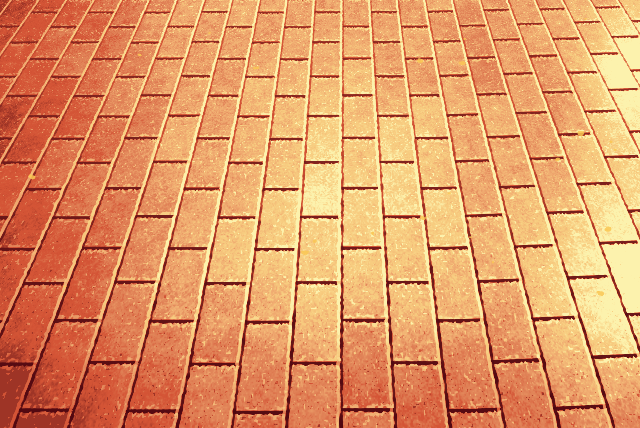
Give the GLSL for this texture, as a Shadertoy shader.

```glsl
// Brick paving in running bond, seen in perspective under a warm low light.
// Each point is projected onto the ground plane, split into columns and bricks,
// given a tone from light, wear and joints, then coloured through a warm ramp.

#define VANISH vec2(0.809, 2.016)  // vanishing point, in canvas heights
#define COLUMN_SCALE 0.0635        // column width per unit below the horizon
#define ROW_SCALE 16.62            // brick rows per unit of inverse depth
#define ROW_START 8.41             // row phase
#define COLUMN_START 0.093         // column phase
#define END_JOINT 0.0034           // half width of the cross joints
#define SIDE_JOINT 0.029           // half width of side joints, in columns
#define LIT_EDGE 0.044             // half width of lit edges, in columns
#define BRICK_VARIATION 0.12       // tone range between bricks
#define GRAIN 0.24                 // strength of the surface grain
#define CRUMBS 26                  // scattered yellow flecks

float hash(vec2 p) {
    return fract(sin(dot(p, vec2(127.1, 311.7))) * 43758.5);
}

float noise(vec2 p) {
    vec2 i = floor(p), f = fract(p);
    f = f * f * (3.0 - 2.0 * f);
    return mix(mix(hash(i), hash(i + vec2(1, 0)), f.x),
               mix(hash(i + vec2(0, 1)), hash(i + vec2(1, 1)), f.x), f.y);
}

// Soft-edged line of half width w at distance d
float band(float d, float w, float px) {
    return 1.0 - smoothstep(w - px, w + px, abs(d));
}

float glow(vec2 p, vec2 center, vec2 radius) {
    vec2 d = (p - center) / radius;
    return exp(-dot(d, d));
}

// Light over the canvas: dim on the left and below, bright in the middle and far right
float lightTone(vec2 uv) {
    float t = mix(0.20, 0.59, smoothstep(-0.1, 0.36, uv.x));
    t += 0.25 * glow(uv, vec2(0.54, 0.52), vec2(0.19, 0.28));
    t += 0.40 * glow(uv, vec2(1.00, 0.32), vec2(0.14, 0.30));
    t += 0.42 * glow(uv, vec2(1.00, 0.83), vec2(0.08, 0.16));
    t -= 0.05 * glow(uv, vec2(0.80, 0.80), vec2(0.10, 0.30));
    return t - 0.19 * (1.0 - smoothstep(0.0, 0.36, uv.y));
}

// Dark maroon through red and orange to cream
vec3 warmRamp(float t) {
    vec3 c = mix(vec3(0.30, 0.02, 0.06), vec3(0.83, 0.33, 0.21), smoothstep(0.0, 0.30, t));
    c = mix(c, vec3(0.88, 0.51, 0.34), smoothstep(0.30, 0.48, t));
    c = mix(c, vec3(0.94, 0.67, 0.44), smoothstep(0.46, 0.63, t));
    c = mix(c, vec3(0.97, 0.80, 0.50), smoothstep(0.60, 0.77, t));
    return mix(c, vec3(0.99, 0.95, 0.68), smoothstep(0.76, 0.94, t));
}

void mainImage(out vec4 fragColor, in vec2 fragCoord) {
    vec2 uv = fragCoord / iResolution.xy;
    vec2 p = vec2(uv.x * 1.5, uv.y);
    float px = 0.55 / iResolution.y;

    // Ground plane: columns in x, brick rows in y
    float depth = VANISH.y - p.y;
    float columnWidth = COLUMN_SCALE * depth;
    vec2 ground = vec2((p.x - VANISH.x) / columnWidth + COLUMN_START,
                       ROW_SCALE / depth - ROW_START);
    ground.y -= 0.025 * max(ground.x - 2.5, 0.0);
    float rowHeight = depth * depth / ROW_SCALE;

    // Straight column joints with finely chipped edges
    float joint = floor(ground.x + 0.5);
    float chips = noise(vec2(joint * 7.3, ground.y * 26.0));
    float u = ground.x + 0.022 * (chips - 0.5);
    float column = floor(u);
    float v = ground.y + 0.5 * mod(column, 2.0) + 0.03 * (hash(vec2(column, 3.7)) - 0.5);
    float side = (u - floor(u + 0.5)) * columnWidth;

    // Brick tone: light, variation between bricks, blotches, grain and pores
    float light = lightTone(uv);
    float tone = light + BRICK_VARIATION * (hash(vec2(column, floor(v))) - 0.5);
    tone += 0.10 * (noise(ground * vec2(4.0, 6.0)) - 0.5);
    float grain = noise(ground * vec2(19.0, 29.0));
    float fine = noise(ground * vec2(37.0, 55.0) + 17.0);
    tone += GRAIN * mix(0.55, 1.0, smoothstep(0.2, 0.6, light)) * (0.4 * grain + 0.6 * fine - 0.5);
    tone += 0.22 * smoothstep(0.80, 0.95, noise(ground * vec2(21.0, 31.0) + 41.0));
    float pores = smoothstep(0.84, 0.97, noise(ground * vec2(32.0, 46.0) + 90.0));
    tone -= 0.25 * pores * (1.0 - smoothstep(0.1, 0.7, uv.y));
    tone = max(tone, 0.17);

    // Ragged cross joints with crumbs caught along both rims
    float ragged = noise(vec2(u * 26.0, floor(v + 0.5) * 5.1));
    float end = (v - floor(v + 0.5)) * rowHeight + 0.0024 * (ragged - 0.5);
    float endWidth = END_JOINT * depth / 1.5 * (0.65 + 0.7 * ragged);
    float rim = band(abs(end) - 2.0 * endWidth, endWidth, px) * smoothstep(0.35, 0.7, grain);
    tone = mix(tone, light + 0.28, 0.75 * rim);
    tone = mix(tone, 0.03 + 0.11 * uv.y, 0.96 * band(end, endWidth, px));

    // Side joints: a lit edge on the left, a broken shadow on the right
    float wear = noise(vec2(joint * 3.1, ground.y * 17.0));
    float litWidth = LIT_EDGE * columnWidth * mix(0.65, 1.0, smoothstep(0.0, 0.45, uv.y));
    float lit = band(side + 0.040 * columnWidth, litWidth * (0.75 + 0.4 * chips), px);
    float litAmount = mix(0.55, 1.0, smoothstep(0.0, 0.45, uv.y)) * (0.7 + 0.3 * wear);
    tone = mix(tone, min(light + 0.40, 1.02), lit * litAmount);
    float shadeWidth = SIDE_JOINT * columnWidth * (0.6 + 0.75 * wear);
    float shade = band(side - 0.024 * columnWidth, shadeWidth, px);
    float shadeAmount = mix(1.0, 0.7, smoothstep(0.3, 0.95, uv.y)) * (0.8 + 0.2 * wear);
    tone = mix(tone, 0.02 + 0.14 * uv.y, shade * shadeAmount);

    vec3 color = warmRamp(clamp(tone, 0.0, 1.0));

    // Scattered leaf crumbs
    for (int i = 0; i < CRUMBS; i++) {
        float id = float(i);
        vec2 d = p - vec2(1.5 * hash(vec2(id, 1.3)), 0.3 + 0.7 * hash(vec2(id, 8.9)));
        float size = mix(0.002, 0.007, pow(hash(vec2(id, 5.1)), 2.0));
        float shape = length(d * vec2(0.8, 1.2)) + 0.006 * (noise(p * 160.0) - 0.5);
        color = mix(color, vec3(0.98, 0.78, 0.33), 0.85 * band(shape, size, px));
    }
    fragColor = vec4(color, 1.0);
}
```
